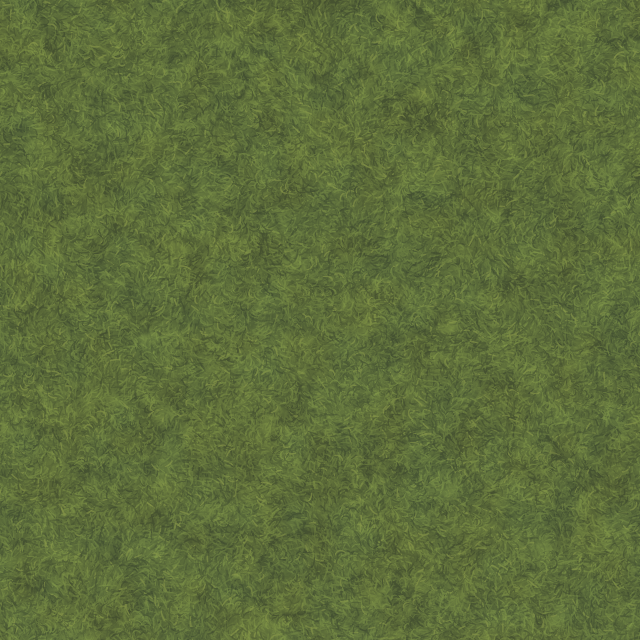
Reproduce this texture procedurally as a Shadertoy shader.

```glsl
vec3 hash3(vec2 p) {
    vec3 q = fract(p.xyx * vec3(0.1031, 0.1030, 0.0973));
    q += dot(q, q.yxz + 33.33);
    return fract((q.xxy + q.yzz) * q.zyx);
}

float noise(vec2 p) {
    vec2 i = floor(p), f = fract(p);
    f = f * f * (3.0 - 2.0 * f);
    vec2 e = vec2(0.0, 1.0);
    return mix(mix(hash3(i).x, hash3(i + e.yx).x, f.x),
               mix(hash3(i + e.xy).x, hash3(i + e.yy).x, f.x), f.y);
}

float fbm(vec2 p) {
    float sum = 0.0, amp = 0.5;
    for (int i = 0; i < 4; i++) {
        sum += amp * noise(p);
        p = mat2(1.6, 1.2, -1.2, 1.6) * p + 7.3;
        amp *= 0.6;
    }
    return sum / 1.088;
}

// Distance to a bent stroke centred on the origin
float strokeDistance(vec2 p, float angle, float halfLength, float bend) {
    float c = cos(angle), s = sin(angle);
    vec2 q = vec2(c * p.x + s * p.y, c * p.y - s * p.x);
    q.y += bend * q.x * q.x;
    return length(vec2(max(abs(q.x) - halfLength, 0.0), q.y));
}

// Soft strokes scattered over a coarse grid, some cells left empty
float scatter(vec2 p, float seed, float share, float halfLength, float width) {
    vec2 cell = floor(p);
    float cover = 0.0;
    for (int y = -1; y <= 1; y++)
    for (int x = -1; x <= 1; x++) {
        vec2 id = cell + vec2(x, y);
        vec3 a = hash3(id + seed), b = hash3(id + seed + 57.0);
        float d = strokeDistance(p - id - a.xy, a.z * 6.283,
                                 halfLength * (0.4 + 0.6 * b.x), (b.y - 0.5) * 2.0);
        float mark = 1.0 - smoothstep(0.0, width, d);
        cover = max(cover, mark * step(b.z, share) * (0.4 + 0.6 * b.y));
    }
    return cover;
}

// Paints layers of short fibres: x is the tone, y the straw amount
vec2 fibres(vec2 uv, float flow) {
    vec2 paint = vec2(0.45, 0.0);
    float soft = 40.0 / iResolution.y;
    for (int layer = 0; layer < 10; layer++) {
        float seed = float(layer) * 131.0;
        vec2 p = uv * 80.0 + vec2(0.37, 0.61) * float(layer);
        vec2 cell = floor(p);
        for (int y = -1; y <= 1; y++)
        for (int x = -1; x <= 1; x++) {
            vec2 id = cell + vec2(x, y);
            vec3 a = hash3(id + seed), b = hash3(id + seed + 71.0);
            float d = strokeDistance(p - id - a.xy, flow + (a.z - 0.5) * 2.4,
                                     0.3 + 0.4 * b.x, (b.y - 0.5) * 0.9);
            float cover = 1.0 - smoothstep(0.08 - soft, 0.1 + soft, d);
            float straw = step(0.975, b.z);
            paint = mix(paint, vec2(b.z, straw), cover * 0.62);
        }
    }
    return paint;
}

void mainImage(out vec4 fragColor, in vec2 fragCoord) {
    vec2 uv = fragCoord / iResolution.y;
    vec2 warp = vec2(noise(uv * 70.0), noise(uv * 70.0 + 31.0)) - 0.5;
    vec2 ragged = uv + warp * 0.016;

    // Fibre direction drifts across the sheet
    float flow = noise(uv * 12.0 + 4.0) * 8.0;
    vec2 paint = fibres(uv, flow);

    // Fine mottling, dark creases and flat pale tufts
    float mottle = fbm(ragged * 34.0 + 11.0) - 0.5;
    float crease = scatter(ragged * 10.0, 17.0, 0.45, 0.38, 0.09);
    float tuft = scatter(ragged * 13.0, 211.0, 0.3, 0.1, 0.22);
    float tone = 0.37 + (paint.x - 0.48) * 1.35 * (1.0 - 0.5 * tuft);
    tone += mottle * 0.8 - crease * 0.32 + tuft * 0.32;

    // Moss ramp with faint hue drift and straw flecks
    vec3 color = mix(vec3(0.305, 0.36, 0.205), vec3(0.47, 0.55, 0.268),
                     clamp(tone, -0.2, 1.2));
    float hue = noise(uv * 26.0 + 90.0) - 0.5;
    color += hue * vec3(-0.009, 0.004, 0.014);
    color = mix(color, vec3(0.54, 0.57, 0.28), paint.y * 0.5);
    fragColor = vec4(color, 1.0);
}
```
